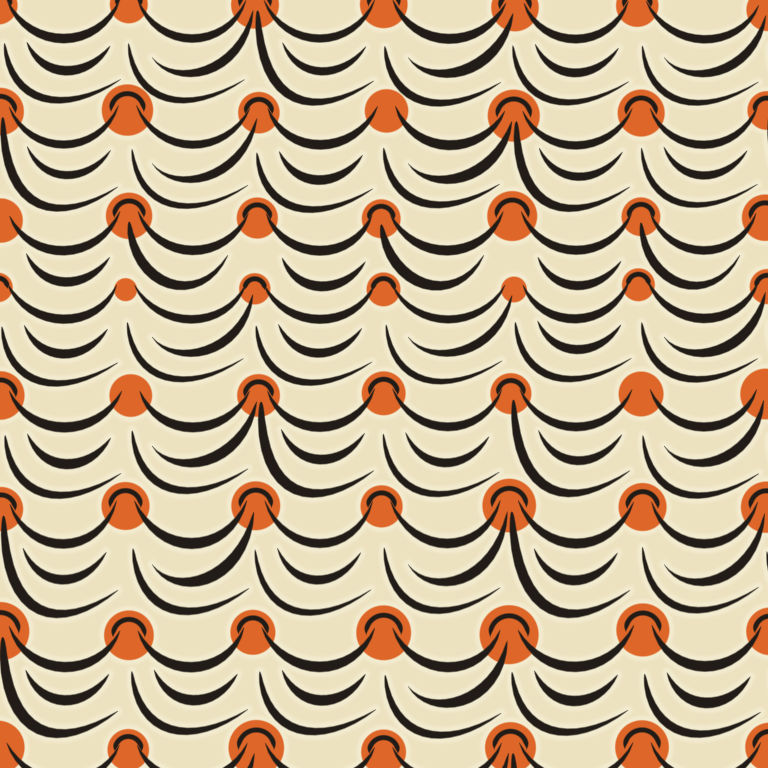
A Shadertoy shader for this pattern:

```glsl
// Rows of orange dots strung together by tapered, brush-like black swags on cream.
// Each cell holds three cubic Bezier strokes; hashes vary their reach, weight and place,
// and one squeezed row gap shortens the strokes beneath it.

const float COLUMNS = 6.0;
const int   ROWS = 8;
const int   SEGMENTS = 16;
const float ROW_START = 0.0065;   // first row, as a share of the height from the top
const float ROW_PITCH = 0.138;
const float ROW_SQUEEZE = 0.05;   // how far the rows after the third are pulled up
const float USUAL_GAP = 0.82;     // in cell widths
const float CROWDED_GAP = 0.65;
const float BRUSH = 0.034;        // largest half width of a stroke, in cell widths
const float ARCH_BRUSH = 0.019;
const float DOT_RADIUS = 0.172;
const float JITTER = 0.05;
const float HALO = 0.055;
const float PI = 3.14159265;

const vec3 CREAM  = vec3(0.93, 0.885, 0.75);
const vec3 PALE   = vec3(0.95, 0.92, 0.81);
const vec3 ORANGE = vec3(0.87, 0.40, 0.16);
const vec3 INK    = vec3(0.13, 0.11, 0.09);

float hash(vec2 p) {
    vec3 q = fract(p.xyx * vec3(0.1031, 0.1030, 0.0973) + 0.137);
    q += dot(q, q.yzx + 33.33);
    return fract((q.x + q.y) * q.z);
}

vec2 hashOffset(vec2 id) {
    return JITTER * (vec2(hash(id + 17.0), hash(id + 43.0)) - 0.5);
}

// Row height in cell widths, measured down from the top
float rowY(float n) {
    float squeeze = smoothstep(2.0, 3.0, n) * (1.0 - smoothstep(4.0, 7.0, n));
    return COLUMNS * (ROW_START + ROW_PITCH * n - ROW_SQUEEZE * squeeze);
}

vec2 bezier(vec2 a, vec2 b, vec2 c, vec2 d, float t) {
    float s = 1.0 - t;
    return s * s * s * a + 3.0 * s * s * t * b + 3.0 * s * t * t * c + t * t * t * d;
}

// Signed distance to a tapered stroke; skew below 1 puts the weight near its start
float stroke(vec2 p, vec2 a, vec2 b, vec2 c, vec2 d, float width, float skew) {
    float best = 10.0;
    vec2 start = a;
    for (int i = 0; i < SEGMENTS; i++) {
        vec2 end = bezier(a, b, c, d, float(i + 1) / float(SEGMENTS));
        vec2 along = end - start, rel = p - start;
        float h = clamp(dot(rel, along) / dot(along, along), 0.0, 1.0);
        float t = (float(i) + h) / float(SEGMENTS);
        float taper = pow(max(sin(PI * pow(t, skew)), 0.0), 0.7);
        best = min(best, length(rel - along * h) - width * taper);
        start = end;
    }
    return best;
}

// The three strokes hanging between two neighbouring dots
float swags(vec2 p, vec2 id, float gap) {
    bool odd = mod(id.x, 2.0) > 0.5;
    bool crowded = gap < CROWDED_GAP;
    vec2 nextId = id + vec2(1.0, 0.0);
    vec2 left = hashOffset(id), right = hashOffset(nextId);
    float weight = BRUSH * (0.9 + 0.25 * hash(id + 71.0));
    p.y /= crowded ? 1.0 : mix(1.0, gap / USUAL_GAP, 0.6);

    // Garland from dot to dot
    float d = stroke(p, left + vec2(0.07, -0.02), vec2(0.23, 0.36),
                     vec2(0.77, 0.36), right + vec2(0.93, -0.02), weight, 1.0);

    // Middle smile, sometimes reaching up to the next dot
    vec2 q = p - hashOffset(id + 5.0);
    if (odd && !crowded && hash(id + 29.0) > 0.42)
        d = min(d, stroke(p, vec2(0.19, 0.41), vec2(0.36, 0.64), vec2(0.88, 0.56),
                          right + vec2(0.985, 0.06), weight * 1.1, 1.4));
    else if (!odd || !crowded)
        d = min(d, stroke(q, vec2(0.19, 0.30), vec2(0.31, 0.59),
                          vec2(0.66, 0.59), vec2(0.84, 0.33), weight, 1.0));

    // Lower hook, sometimes rooted in the dot
    if (crowded && odd)
        d = min(d, stroke(p, left + vec2(0.0, 0.06), vec2(0.04, 0.55),
                          vec2(0.55, 0.72), vec2(0.78, 0.30), weight * 1.1, 0.7));
    else if (!crowded && !odd && hash(id + 53.0) > 0.5)
        d = min(d, stroke(p, left + vec2(0.02, 0.06), vec2(0.03, 0.82),
                          vec2(0.47, 0.89), vec2(0.92, 0.59), weight * 1.15, 0.6));
    else if (!crowded)
        d = min(d, stroke(q, vec2(0.015, 0.31), vec2(0.06, 0.78),
                          vec2(0.47, 0.875), vec2(0.92, 0.59), weight * 0.8, 0.75));
    return d;
}

void mainImage(out vec4 fragColor, in vec2 fragCoord) {
    vec2 uv = fragCoord / iResolution.y;
    vec2 p = COLUMNS * vec2(uv.x, 1.0 - uv.y);
    float aa = COLUMNS / iResolution.y;
    float ink = 10.0, dots = 10.0;

    for (int r = 0; r < ROWS; r++) {
        float n = float(r), y = rowY(n);
        if (p.y < y - 0.35 || p.y > y + 1.05) continue;
        float gap = rowY(n + 1.0) - y, gapAbove = y - rowY(n - 1.0);
        for (int k = -1; k <= 1; k++) {
            vec2 id = vec2(floor(p.x) + float(k), n);
            vec2 local = p - vec2(id.x, y);
            ink = min(ink, swags(local, id, gap));

            // Dot and the arch inside it
            vec2 q = local - hashOffset(id) - vec2(0.0, 0.015);
            float radius = DOT_RADIUS + 0.06 * (hash(id + 11.0) - 0.5) + 0.2 * (gapAbove - USUAL_GAP);
            float dist = length(q);
            dots = min(dots, dist - radius);
            float upper = smoothstep(-0.6, 0.4, -q.y / max(dist, 0.001));
            if (hash(id + 91.0) > 0.2)
                ink = min(ink, abs(dist - 0.64 * radius) - ARCH_BRUSH * upper + 0.02 * (1.0 - upper));
        }
    }

    vec3 color = mix(PALE, CREAM, smoothstep(0.3 * HALO, HALO, min(ink, dots)));
    color = mix(ORANGE, color, smoothstep(-aa, aa, dots));
    color = mix(INK, color, smoothstep(-aa, aa, ink));
    fragColor = vec4(color, 1.0);
}
```
